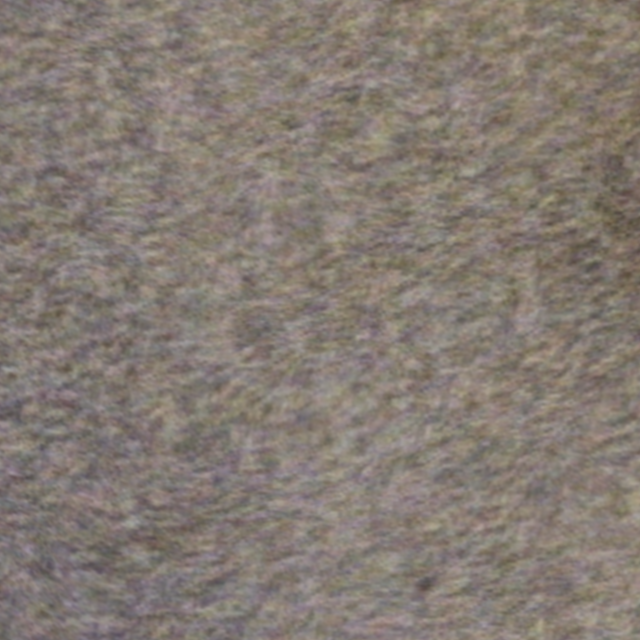
A Shadertoy shader for this texture:

```glsl
// Soft, blurry grey-brown cloth: short, mostly horizontal grains of light and dark
// with faint green, violet and yellow mottling. Stretched value noise makes the
// grains; broad noise bends them and shifts the warmth and shade of the cloth.

float hash(vec2 p) {
    return fract(sin(dot(p, vec2(127.1, 311.7))) * 43758.5453);
}

// Smooth value noise from -1 to 1
float noise(vec2 p) {
    vec2 cell = floor(p);
    vec2 f = fract(p);
    f = f * f * (3.0 - 2.0 * f);
    float low = mix(hash(cell), hash(cell + vec2(1.0, 0.0)), f.x);
    float high = mix(hash(cell + vec2(0.0, 1.0)), hash(cell + vec2(1.0, 1.0)), f.x);
    return 2.0 * mix(low, high, f.y) - 1.0;
}

mat2 turn(float angle) {
    float c = cos(angle), s = sin(angle);
    return mat2(c, s, -s, c);
}

// Layers of flattened noise, each turned a little to hide the lattice
float grains(vec2 p, vec2 density) {
    float sum = 0.0;
    float weight = 0.6;
    for (int i = 0; i < 3; i++) {
        float k = float(i);
        sum += weight * noise(turn(0.22 * (k - 1.0)) * p * density + 37.3 * k);
        density *= vec2(1.9, 1.6);
        weight *= 0.75;
    }
    return sum;
}

void mainImage(out vec4 fragColor, in vec2 fragCoord) {
    vec2 uv = fragCoord / iResolution.xy;

    // Bend the grain: falling slightly at the left, rising at the right
    vec2 p = uv;
    p.y -= 0.16 * uv.x * uv.x - 0.10 * uv.x;
    p += vec2(0.008, 0.014) * vec2(noise(uv * 9.0 + 4.0), noise(uv * 7.0 + 19.0));

    // Light and dark grains, with a trace of finer speckle
    float contrast = 0.125 + 0.02 * noise(uv * 6.0 + 51.0);
    float light = contrast * grains(p + 3.1, vec2(40.0, 76.0));
    light += 0.018 * noise(turn(0.5) * uv * vec2(190.0, 215.0));

    // Broad shading: dim left side and a darker patch at the upper right edge
    light += 0.018 * noise(uv * 3.5 + 8.0) + 0.012 * noise(uv * 13.0 + 2.0);
    light -= 0.035 * (1.0 - smoothstep(0.0, 0.45, uv.x));
    light -= 0.09 * exp(-dot((uv - vec2(1.03, 0.70)) * vec2(6.0, 4.5),
                             (uv - vec2(1.03, 0.70)) * vec2(6.0, 4.5)));

    // Small soft pit near the bottom
    vec2 pit = turn(-0.6) * (uv - vec2(0.665, 0.085)) * vec2(75.0, 110.0);
    light -= 0.17 * exp(-dot(pit, pit));

    // Colour mottling, softer than the grains, warmer toward the upper right
    float greenViolet = 0.036 * grains(p + 7.7, vec2(34.0, 55.0));
    float yellowBlue = 0.052 * grains(p + 13.9, vec2(30.0, 58.0));
    float warmth = 0.045 * (0.65 * uv.x + 0.55 * uv.y - 0.6) + yellowBlue;

    vec3 cloth = vec3(0.535, 0.497, 0.462) + light * vec3(1.0, 0.99, 0.95);
    cloth += greenViolet * vec3(-0.5, 0.6, -0.4);
    cloth += warmth * vec3(0.45, 0.15, -0.85);

    fragColor = vec4(clamp(cloth, 0.0, 1.0), 1.0);
}
```
